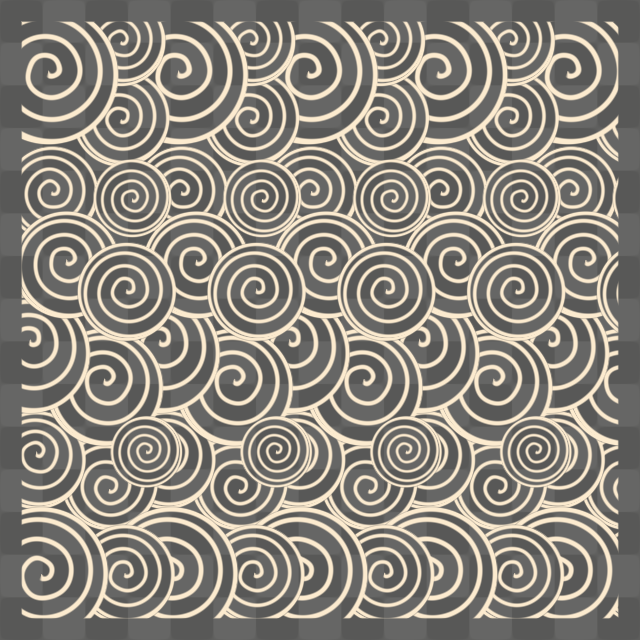
Write a Shadertoy shader that draws this pattern.

```glsl
const vec3 INK = vec3(0.99, 0.92, 0.81);
const vec3 CHECK_DARK = vec3(0.345, 0.345, 0.34);
const vec3 CHECK_LIGHT = vec3(0.40, 0.40, 0.395);
const float CHECKS = 15.0;       // squares across the canvas
const float MARGIN = 0.034;      // bare border around the curls
const float PERIOD = 0.2028;     // step between repeats
const int COPIES = 5;
const float HALF_LINE = 0.036;   // half line width per unit radius
const float SOFTNESS = 0.0017;
const float ARM_START = 0.22;    // turns left open at the eye
const float WOBBLE = 0.010;
const float TAU = 6.2831853;

// Curls of one repeat, front to back: centre and radius
const int CURLS = 14;
const vec3 CURL[CURLS] = vec3[](
    vec3(0.198, 0.544, 0.077), vec3(0.207, 0.690, 0.061), vec3(0.229, 0.294, 0.056),
    vec3(0.076, 0.883, 0.109), vec3(0.189, 0.935, 0.070), vec3(0.189, 0.815, 0.076),
    vec3(0.104, 0.586, 0.084), vec3(0.081, 0.698, 0.073),
    vec3(0.047, 0.448, 0.094), vec3(0.163, 0.395, 0.092),
    vec3(0.065, 0.104, 0.104), vec3(0.195, 0.102, 0.078),
    vec3(0.057, 0.281, 0.077), vec3(0.171, 0.247, 0.076));

// Height of each eye above its centre, per unit radius
const float EYE_LIFT[CURLS] = float[](
    0.07, 0.0, 0.05, 0.07, 0.03, 0.0, 0.11, 0.06, 0.25, 0.16, 0.0, 0.05, 0.18, -0.14);

// Layers: index after the last curl of each; within one, left overlaps right
const int LAYERS = 6;
const int LAYER_END[LAYERS] = int[](3, 6, 8, 10, 12, 14);

float stroke(float dist, float halfWidth, float soft) {
    return 1.0 - smoothstep(-soft, soft, abs(dist) - halfWidth);
}

// Ink of a spiral in a unit disc whose rings shift from the eye to the rim
float spiralInk(vec2 p, vec2 eye, float turns, float seed, float soft) {
    float t = length(p - eye);
    for (int i = 0; i < 5; i++) t = length(p - eye * (1.0 - t));
    vec2 q = p - eye * (1.0 - t);
    float angle = atan(q.y, q.x);
    float stretch = 1.0 - dot(q, eye) / max(t, 1e-4);

    // Layered sines give a hand-drawn outline
    float uneven = sin(3.0 * angle + seed) + 0.6 * sin(5.0 * angle + 2.3 * seed);
    float ring = t + WOBBLE * uneven * smoothstep(0.0, 0.3, t) * (1.0 - t);

    float turn = fract(angle / TAU + 0.5);
    float phase = ring * turns - turn;
    float arm = floor(phase + 0.5);
    float slope = length(vec2(turns / stretch, 1.0 / (TAU * max(t, 0.03))));
    float ink = stroke((phase - arm) / slope, HALF_LINE, soft);
    return ink * smoothstep(ARM_START - 0.05, ARM_START + 0.05, arm + turn);
}

vec3 checkerboard(vec2 uv, float soft) {
    vec2 wave = sin(uv * CHECKS * TAU * 0.5);
    float w = soft * CHECKS * 2.0;
    return mix(CHECK_LIGHT, CHECK_DARK, smoothstep(-w, w, wave.x * wave.y));
}

// Front-to-back sum of all curls
float curlInk(vec2 uv, float soft) {
    float ink = 0.0;
    float visible = 1.0;
    int first = 0;
    for (int layer = 0; layer < LAYERS; layer++) {
        for (int copy = 0; copy < COPIES; copy++) {
            for (int i = first; i < LAYER_END[layer]; i++) {
                float radius = CURL[i].z;
                vec2 p = (uv - CURL[i].xy - vec2(float(copy) * PERIOD, 0.0)) / radius;
                float s = soft / radius;
                float rim = length(p) - 1.0;
                if (rim > s || visible < 0.003) continue;

                float turns = mix(4.0, 3.4, clamp((radius - 0.056) / 0.03, 0.0, 1.0));
                float lines = spiralInk(p, vec2(0.0, EYE_LIFT[i]), turns, float(i) * 1.7, s);
                lines = max(lines, stroke(rim + HALF_LINE, HALF_LINE, s));
                float cover = 1.0 - smoothstep(-s, s, rim);
                ink += visible * cover * lines;
                visible *= 1.0 - cover;
            }
        }
        first = LAYER_END[layer];
    }
    return ink;
}

void mainImage(out vec4 fragColor, in vec2 fragCoord) {
    vec2 uv = fragCoord / iResolution.xy;
    float soft = max(SOFTNESS, 0.75 / iResolution.y);

    // Clip the curls to the inner square
    vec2 inset = 0.5 - MARGIN - abs(uv - 0.5);
    float frame = smoothstep(-soft, soft, min(inset.x, inset.y));

    vec3 color = mix(checkerboard(uv, soft), INK, curlInk(uv, soft) * frame);
    fragColor = vec4(color, 1.0);
}
```
